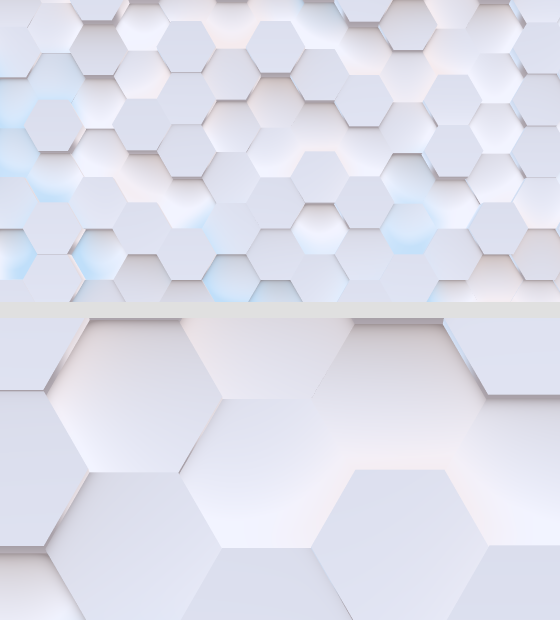
Top, the full canvas; bottom, a detail of the centre.
Reproduce this pattern procedurally as a Shadertoy shader.

```glsl
float hash(vec2 p) {
    return fract(sin(dot(p, vec2(127.1, 311.7))) * 43758.5453);
}

float noise(vec2 p) {
    vec2 i = floor(p), f = fract(p);
    f = f * f * (3.0 - 2.0 * f);
    return mix(mix(hash(i), hash(i + vec2(1, 0)), f.x),
               mix(hash(i + vec2(0, 1)), hash(i + vec2(1, 1)), f.x), f.y);
}

// Offset from the centre of the nearest flat-topped hexagon, one unit tall
vec2 hexOffset(vec2 p) {
    vec2 s = vec2(1.7320508, 1.0);
    vec2 a = mod(p, s) - 0.5 * s;
    vec2 b = mod(p + 0.5 * s, s) - 0.5 * s;
    return dot(a, a) < dot(b, b) ? a : b;
}

vec2 hexId(vec2 p) {
    return round((p - hexOffset(p)) / vec2(0.8660254, 0.5));
}

float columnHeight(vec2 id) {
    float h = hash(id + 17.0);
    return mix(h, smoothstep(0.1, 0.9, h), 0.6);
}

// Perspective: higher planes spread away from the vanishing point
vec2 planeAt(vec2 p, float z) {
    vec2 vanish = vec2(0.97, -3.8);
    return vanish + (p - vanish) / (1.0 + vec2(0.022, 0.036) * (z - 0.5));
}

// Top face with shadow and bounced light from taller neighbours
vec3 faceColor(vec2 q, vec2 id, float height) {
    vec2 local = hexOffset(q);
    float shadow = 0.0, seam = 0.0, glow = 0.0, tint = 0.0;
    for (int k = 0; k < 6; k++) {
        float angle = radians(30.0 + 60.0 * float(k));
        vec2 n = vec2(cos(angle), sin(angle));
        float rise = columnHeight(id + round(n / vec2(0.8660254, 0.5))) - height;
        float wall = smoothstep(0.0, 0.5, rise);
        float d = max(0.5 - dot(local, n), 0.0);
        float above = smoothstep(0.2, 1.0, n.y);
        float below = 1.0 - smoothstep(-0.6, 0.7, n.y);
        shadow += wall * above * exp(-d * 3.2);
        seam += smoothstep(0.0, 0.25, rise) * smoothstep(0.0, 0.9, n.y) * exp(-d * 30.0);
        glow += wall * below * exp(-d * 3.2);
        tint += wall * (1.0 - above) * exp(-d * 4.2);
    }
    vec3 col = vec3(0.868, 0.881, 0.94) + 0.014 * (hash(id) - 0.5) - 0.014 * local.y;
    col = mix(col, vec3(0.735, 0.685, 0.675), min(shadow, 1.0) * 0.85);
    col = mix(col, vec3(0.95, 0.955, 1.0), min(glow * 1.35, 1.0));
    // Cool and warm patches of reflected light
    float hue = noise(q * 0.55 + 4.0);
    col = mix(col, vec3(0.67, 0.84, 0.97), min(tint, 1.0) * 0.7 * smoothstep(0.52, 0.8, hue));
    col = mix(col, vec3(0.97, 0.89, 0.87), min(tint, 1.0) * 0.5 * smoothstep(0.42, 0.18, hue));
    return mix(col, vec3(0.5, 0.45, 0.46), min(seam, 1.0) * 0.65);
}

// Vertical wall, dark underneath and pale towards the sides
vec3 wallColor(vec2 local, float depth) {
    float under = smoothstep(0.2, 0.42, -local.y);
    vec3 side = mix(vec3(0.88, 0.85, 0.87), vec3(0.80, 0.85, 0.93), step(local.x, 0.0));
    return mix(side, vec3(0.65, 0.62, 0.65), under) + 0.08 * depth;
}

vec3 scene(vec2 p) {
    const int STEPS = 18;
    for (int i = 0; i <= STEPS; i++) {
        float z = 1.0 - float(i) / float(STEPS);
        vec2 q = planeAt(p, z);
        vec2 id = hexId(q);
        float height = columnHeight(id);
        if (height >= z) {
            vec2 top = planeAt(p, height);
            if (distance(hexId(top), id) < 0.5) return faceColor(top, id, height);
            return wallColor(hexOffset(q), height - z);
        }
    }
    return vec3(0.87, 0.88, 0.94);
}

void mainImage(out vec4 fragColor, in vec2 fragCoord) {
    vec3 col = vec3(0.0);
    // Nine samples per pixel smooth the edges
    for (int i = 0; i < 9; i++) {
        vec2 jitter = (vec2(i % 3, i / 3) - 1.0) / 3.0;
        vec2 uv = (fragCoord + jitter) / iResolution.y;
        col += scene((uv - vec2(0.766, 0.749)) / 0.169);
    }
    fragColor = vec4(col / 9.0, 1.0);
}
```
